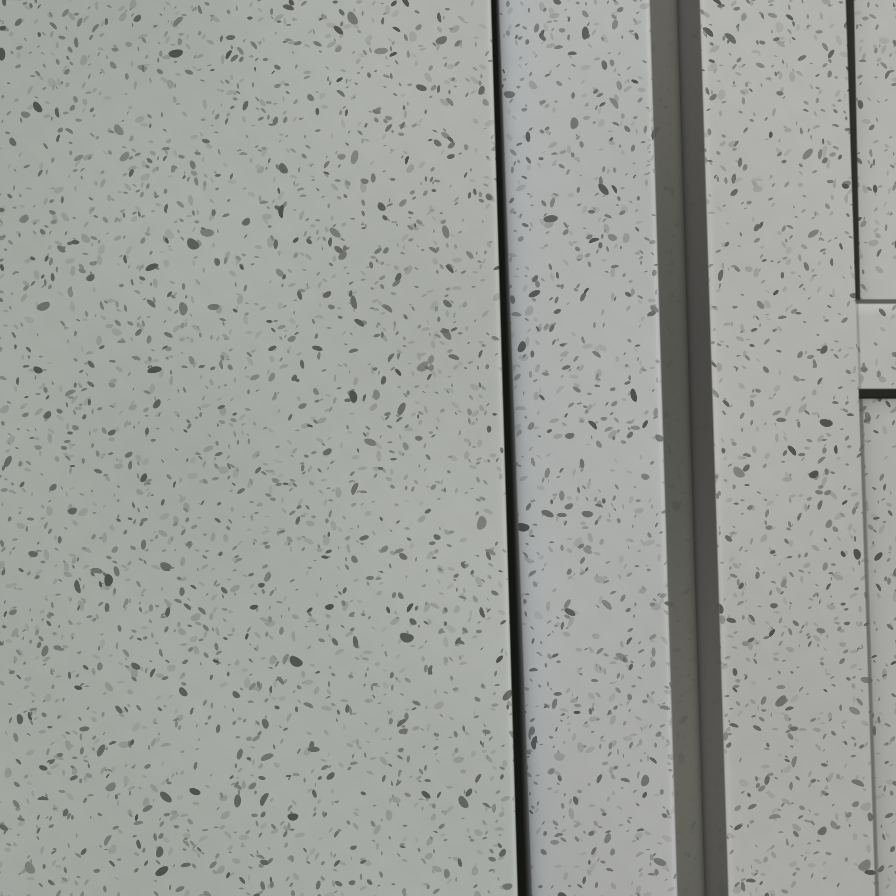
Reproduce this texture procedurally as a WebGL 1 fragment shader.

```glsl
precision highp float;
uniform vec2 u_resolution;

vec2 hash2(vec2 p) {
  vec3 q = fract(p.xyx * vec3(0.1031, 0.1030, 0.0973));
  q += dot(q, q.yzx + 33.33);
  return fract((q.xx + q.yz) * q.zy);
}

// Soft mask, 1 where d is positive
float inside(float d) {
  float w = max(0.0013, 0.7 / u_resolution.y);
  return smoothstep(-w, w, d);
}

float band(float x, float a, float b) {
  return inside(x - a) * inside(b - x);
}

// Layered sines: broad variation, roughly -1 to 1
float waves(vec2 p) {
  return (sin(p.x * 1.7 + 2.0 * sin(p.y * 0.9)) + sin(p.y * 2.3 - p.x * 1.1)
    + sin(p.x * 3.1 + p.y * 2.7 + 1.3)) / 3.0;
}

// Cellular chips: one tilted, irregular ellipse per occupied cell
float chips(vec2 p, float cells, float amount, float size, float seed) {
  vec2 home = floor(p * cells);
  float blur = max(0.0008, 0.6 / u_resolution.y);
  float cover = 0.0;
  for (int j = -1; j <= 1; j++) {
    for (int i = -1; i <= 1; i++) {
      vec2 cell = home + vec2(float(i), float(j));
      vec2 place = hash2(cell + seed);
      vec2 kind = hash2(cell + seed + 71.0);
      vec2 form = hash2(cell + seed + 137.0);
      vec2 center = (cell + place) / cells;
      float chance = amount * (1.0 + 0.45 * waves(center * 13.0 + seed));
      float angle = (form.x - 0.35) * 3.0;
      vec2 d = p - center;
      d = vec2(cos(angle) * d.x + sin(angle) * d.y, cos(angle) * d.y - sin(angle) * d.x);
      d.y += 60.0 * (form.y - 0.5) * d.x * d.x;
      float r = size * mix(0.55, 1.25, kind.y * kind.y);
      float dist = length(d * vec2(0.8, mix(1.1, 2.2, form.y))) - r;
      float chip = 1.0 - smoothstep(-blur, blur, dist);
      cover = max(cover, chip * step(kind.x, chance) * mix(0.45, 1.0, place.y));
    }
  }
  return cover;
}

void main() {
  vec2 p = gl_FragCoord.xy / u_resolution;
  float t = 1.0 - p.y;

  // Slightly leaning vertical boundaries
  float gapL = 0.548 + 0.030 * t;
  float gapR = 0.557 + 0.037 * t;
  float grooveL = 0.725 + 0.031 * t;
  float crease = 0.756 + 0.031 * t;
  float grooveR = 0.781 + 0.032 * t;
  float seam = 0.944 + 0.033 * t;

  // Stone faces under uneven light
  vec3 leftFace = mix(vec3(0.625, 0.645, 0.62), vec3(0.68, 0.69, 0.67),
    smoothstep(0.0, 0.55, p.x) * 0.6 + 0.25 * p.y);
  vec3 stripFace = mix(vec3(0.655, 0.66, 0.65), vec3(0.69, 0.70, 0.69), p.y);
  vec3 shelfFace = mix(vec3(0.65, 0.65, 0.635), vec3(0.70, 0.705, 0.69), p.y);
  vec3 col = mix(leftFace, stripFace, inside(p.x - gapR));
  col = mix(col, shelfFace, inside(p.x - grooveR));
  col += vec3(-0.01, 0.0, 0.02) * inside(p.x - gapR) * exp(-max(p.x - gapR, 0.0) * 45.0);
  col += 0.012 * waves(p * 5.0) + 0.005 * waves(p * 61.0);

  // Chips from coarse to dust
  vec3 chipColor = vec3(0.25, 0.26, 0.245);
  float flat_ = 1.0 - 0.65 * band(p.x, grooveL, grooveR);
  float speck = chips(p, 34.0, 0.34, 0.0052, 3.0);
  speck = max(speck, 0.85 * chips(p, 52.0, 0.44, 0.0036, 19.0));
  speck = max(speck, 0.60 * chips(p, 76.0, 0.38, 0.0026, 47.0));
  speck = max(speck, 0.25 * chips(p, 64.0, 0.45, 0.0040, 83.0));

  // Recessed groove: two shaded walls meeting at a crease
  vec3 wall = mix(vec3(0.36, 0.36, 0.335), vec3(0.31, 0.305, 0.295), inside(p.x - crease));
  wall *= 1.0 - 0.35 * exp(-abs(p.x - crease) * 330.0);
  wall *= 1.0 + 0.08 * sin(p.y * 7.0 + 0.6);
  col = mix(col, wall, band(p.x, grooveL, grooveR));
  col = mix(col, chipColor, speck * 0.88 * flat_);

  // Lit arrises beside the openings
  col += 0.05 * exp(-abs(p.x - gapL + 0.003) * 450.0);
  col += 0.05 * exp(-abs(p.x - grooveL + 0.003) * 450.0);
  col += 0.03 * exp(-abs(p.x - grooveR - 0.004) * 350.0);

  // Narrow open gap, black on its left and softening to the right
  float across = (p.x - gapL) / (gapR - gapL);
  vec3 gapColor = mix(vec3(0.08, 0.085, 0.075), vec3(0.34, 0.345, 0.34),
    smoothstep(0.45, 1.1, across));
  col *= 1.0 - 0.22 * inside(p.x - gapR) * exp(-max(p.x - gapR, 0.0) * 170.0);
  col = mix(col, gapColor, band(p.x, gapL, gapR));

  // Right seam: dark above the ledge, faint beside and below it
  float upper = inside(p.y - 0.664);
  float ledge = band(p.y, 0.566, 0.664);
  float lower = inside(0.557 - p.y);
  float pastSeam = inside(p.x - seam);
  col = mix(col, vec3(0.20, 0.20, 0.185), upper * band(p.x, seam, seam + 0.009 - 0.012 * t));
  col = mix(col, vec3(0.43, 0.43, 0.41), 0.75 * lower * band(p.x, seam, seam + 0.004));
  col = mix(col, vec3(0.50), 0.6 * ledge * band(p.x, seam, seam + 0.003));
  col *= 1.0 - 0.16 * pastSeam * (upper + lower) * exp(-max(p.x - seam, 0.0) * 110.0);

  // Ledge crossing the right edge
  col += 0.05 * pastSeam * ledge * smoothstep(0.645, 0.660, p.y);
  col = mix(col, vec3(0.30, 0.30, 0.28), 0.85 * pastSeam * band(p.y, 0.661, 0.666));
  col = mix(col, vec3(0.15, 0.15, 0.135), pastSeam * band(p.y, 0.555, 0.566));
  col *= 1.0 - 0.2 * pastSeam * lower * exp(-max(0.557 - p.y, 0.0) * 120.0);

  gl_FragColor = vec4(clamp(col, 0.0, 1.0), 1.0);
}
```
